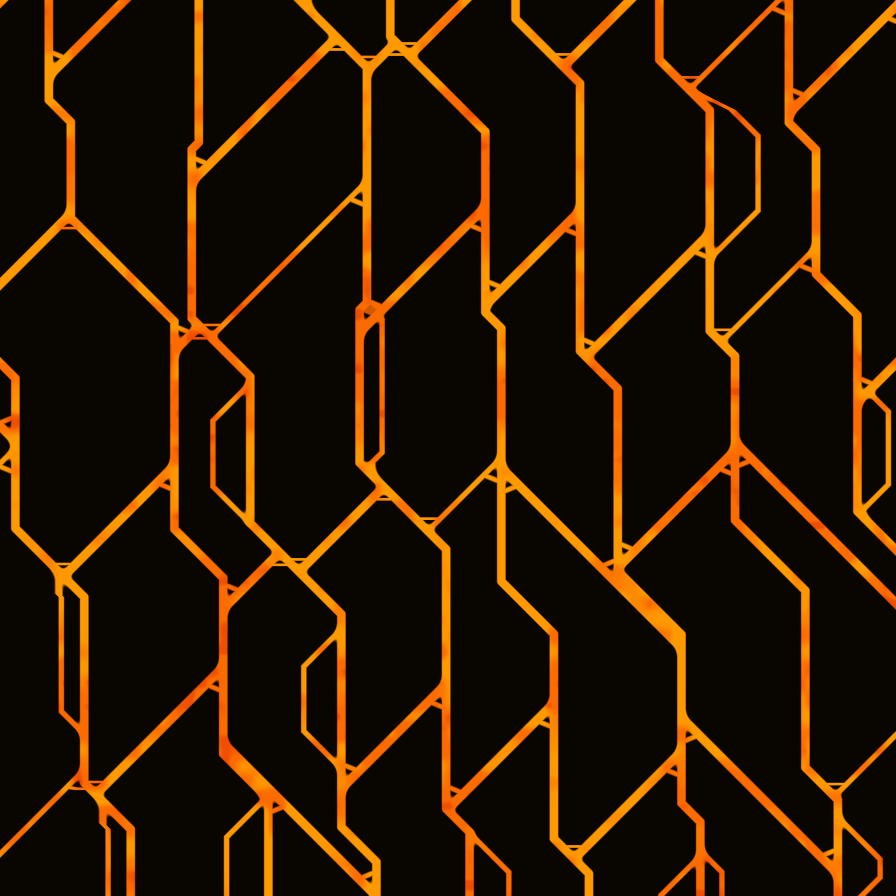
Reproduce this pattern procedurally as a Shadertoy shader.

```glsl
// Glowing orange cracks: stepped upright walls joined by 45-degree links on black.

const float PITCH = 0.135;          // spacing of the walls
const float WALL_ROW = 0.27;        // height of one wall step
const float WALL_DRIFT = 0.40;      // leftward shift per step, in pitches
const float WALL_JITTER = 0.25;     // random shift of a step, in pitches
const float LINK_ROW = 0.27;        // mean spacing of links in a column
const float RISING_SHARE = 0.87;    // share of links that rise to the right
const float LINE_HALF = 0.0048;     // half width of main strokes
const float THIN_HALF = 0.0030;     // half width of minor strokes
const float BRIDGE_REACH = 0.0195;  // where the bar closes an acute corner
const float BRIDGE_HALF = 0.0021;
const float FILLET = 0.006;
const float BYPASS_SHARE = 0.36;
const float EDGE_SOFTNESS = 0.0010;
const float DIAGONAL = 0.70711;

const vec3 GROUND = vec3(0.036, 0.018, 0.0);
const vec3 EMBER = vec3(0.92, 0.27, 0.0);
const vec3 ORANGE = vec3(0.99, 0.42, 0.0);
const vec3 AMBER = vec3(1.0, 0.60, 0.0);

float hash(vec2 cell, float salt) {
    uvec3 q = uvec3(ivec3(cell.x, cell.y, salt) + 4096);
    uint h = q.x * 1597334677u ^ q.y * 3812015801u ^ q.z * 2798796415u;
    h = (h ^ (h >> 16)) * 2246822519u;
    h = (h ^ (h >> 13)) * 3266489917u;
    return float((h ^ (h >> 16)) & 65535u) / 65535.0;
}

float noise(vec2 p, float salt) {
    vec2 c = floor(p), f = fract(p);
    f = f * f * (3.0 - 2.0 * f);
    float low = mix(hash(c, salt), hash(c + vec2(1, 0), salt), f.x);
    float high = mix(hash(c + vec2(0, 1), salt), hash(c + vec2(1, 1), salt), f.x);
    return mix(low, high, f.y);
}

float segment(vec2 p, vec2 a, vec2 b) {
    vec2 d = b - a;
    float t = clamp(dot(p - a, d) / max(dot(d, d), 1e-8), 0.0, 1.0);
    return length(p - a - t * d);
}

float smoothUnion(float a, float b, float k) {
    float h = max(k - abs(a - b), 0.0) / k;
    return min(a, b) - h * h * k * 0.25;
}

float stepX(float wall, float row) {
    float jitter = WALL_JITTER * (2.0 * hash(vec2(wall, row), 1.0) - 1.0);
    return PITCH * (wall - WALL_DRIFT * row + jitter);
}

// Wall at the height of p: x = its position, y = distance of p to it.
vec2 wallAt(float wall, vec2 p) {
    float row = floor(p.y / WALL_ROW);
    float x0 = stepX(wall, row), x1 = stepX(wall, row + 1.0);
    float rise = abs(x1 - x0);
    float start = WALL_ROW * (row + 0.08 + 0.36 * hash(vec2(wall, row), 2.0));
    vec2 a = vec2(x0, start), b = vec2(x1, start + rise);
    float d = segment(p, a, b);
    d = min(d, segment(p, vec2(x0, row * WALL_ROW - 0.05), a));
    d = min(d, segment(p, b, vec2(x1, (row + 1.0) * WALL_ROW + 0.05)));
    return vec2(x0 + sign(x1 - x0) * clamp(p.y - start, 0.0, rise), d);
}

float linkY(float column, float row) {
    return LINK_ROW * (row + 0.5 + 0.42 * (hash(vec2(column, row), 3.0) - 0.5));
}

// Signed distance to all strokes, negative inside.
float strokes(vec2 p) {
    // Find the two walls that enclose p.
    float guess = floor(p.x / PITCH + WALL_DRIFT * floor(p.y / WALL_ROW));
    float column = guess - 3.0;
    vec2 left = vec2(-9.0), right = vec2(9.0);
    for (float k = -2.0; k <= 3.0; k++) {
        vec2 w = wallAt(guess + k, p);
        if (w.x <= p.x) { left = w; column = guess + k; }
        else if (w.x < right.x) right = w;
    }
    float wallDist = min(abs(left.y), right.y) - LINE_HALF;
    float d = wallDist;

    // Links across the column, with a bar over each acute corner.
    float baseRow = floor(p.y / LINK_ROW), cellRow = baseRow - 2.0;
    for (float k = -1.0; k <= 1.0; k++) {
        vec2 id = vec2(column, baseRow + k);
        float y = linkY(id.x, id.y);
        float x = 0.5 * (wallAt(column, vec2(0, y)).x + wallAt(column + 1.0, vec2(0, y)).x);
        float slope = hash(id, 4.0) < RISING_SHARE ? 1.0 : -1.0;
        float v = (p.y - y - slope * (p.x - x)) * DIAGONAL;
        if (v > 0.0) cellRow = id.y;
        float halfWidth = hash(id, 5.0) < 0.2 ? THIN_HALF : LINE_HALF * 1.06;
        d = smoothUnion(d, abs(v) - halfWidth, FILLET);
        float acuteWall = v * slope > 0.0 ? left.y : right.y;
        d = min(d, abs(abs(v) + acuteWall - BRIDGE_REACH) - BRIDGE_HALF);
    }

    // Thin bypass that leaves a wall at 45 degrees and returns to it.
    vec2 cell = vec2(column, cellRow);
    if (hash(cell, 6.0) < BYPASS_SHARE) {
        float middle = 0.5 * (linkY(column, cellRow) + linkY(column, cellRow + 1.0));
        float u = hash(cell, 7.0) < 0.5 ? p.x - left.x : right.x - p.x;
        float reach = mix(0.022, 0.055, hash(cell, 8.0));
        float halfLength = mix(0.05, 0.13, hash(cell, 9.0));
        float side = max(u - reach, (u + abs(p.y - middle) - halfLength) * DIAGONAL);
        d = smoothUnion(d, abs(side) - THIN_HALF, FILLET);
    }
    return d;
}

void mainImage(out vec4 fragColor, in vec2 fragCoord) {
    float size = min(iResolution.x, iResolution.y);
    vec2 p = fragCoord / size;
    float soft = max(EDGE_SOFTNESS, 0.7 / size);
    float ink = 1.0 - smoothstep(-soft, soft, strokes(p));

    // Broad heat zones with small darker blotches.
    float heat = 0.55 * noise(p * 9.0, 11.0) + 0.45 * noise(p * 55.0, 12.0);
    vec3 glow = mix(ORANGE, AMBER, smoothstep(0.36, 0.62, heat));
    float blotch = noise(p * 80.0, 13.0) * (1.0 - heat);
    glow = mix(glow, EMBER, 0.75 * smoothstep(0.42, 0.68, blotch));
    fragColor = vec4(mix(GROUND, glow, ink), 1.0);
}
```
